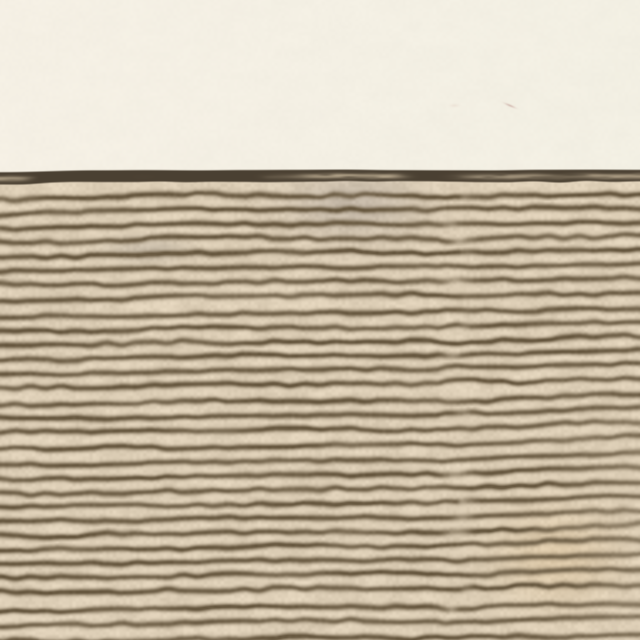
Give the GLSL for this texture, as a WebGL 1 fragment shader.

```glsl
precision highp float;
// Engraved panel: pale bare paper above a worn dark rule, then rows of
// wavering horizontal ink lines on tan paper. Each row has its own drift
// and wobble from value noise; soft profiles give the printed ink edge.

uniform vec2 u_resolution;

float hash(vec2 p) {
  vec3 q = fract(vec3(p.xyx) * 0.1031);
  q += dot(q, q.yzx + 33.33);
  return fract((q.x + q.y) * q.z);
}

float noise(vec2 p) {
  vec2 cell = floor(p);
  vec2 f = fract(p);
  f = f * f * (3.0 - 2.0 * f);
  return mix(mix(hash(cell), hash(cell + vec2(1.0, 0.0)), f.x),
             mix(hash(cell + vec2(0.0, 1.0)), hash(cell + 1.0), f.x), f.y);
}

// Upward bend of the rows along x, measured in row spacings.
float rowRise(float x, float row) {
  float bulge = exp(-pow((row - 18.0) / 9.0, 2.0));
  float crest = exp(-pow((x - 0.26) / 0.12, 2.0)) * exp(-max(row, 0.0) / 3.0);
  return 0.28 * smoothstep(0.0, 0.5, x) + 0.3 * crest
       + (0.12 + 0.42 * bulge) * smoothstep(0.66, 1.0, x);
}

// Uneven spacing: rows close up slowly, with a few wider gaps.
float rowSpacing(float row) {
  return -0.031 * row + 0.216 * smoothstep(7.0, 8.0, row)
       + 0.17 * smoothstep(13.0, 14.0, row) + 0.227 * smoothstep(16.0, 18.0, row)
       + 0.256 * smoothstep(27.0, 28.0, row) + 0.2 * smoothstep(29.0, 30.0, row);
}

// Hand wobble, with a short kink where the plate was joined.
float rowWobble(float x, float row) {
  float slow = noise(vec2(x * 11.0, row * 7.3 + 4.0)) - 0.5;
  float fast = noise(vec2(x * 42.0, row * 5.7 + 60.0)) - 0.5;
  float kink = smoothstep(0.68, 0.7, x) * (1.0 - smoothstep(0.7, 0.82, x));
  return 0.2 * slow + 0.2 * fast + 0.3 * kink * (hash(vec2(row, 9.0)) - 0.5);
}

float inkLines(float x, float depth) {
  float y = (depth - 0.3125) / 0.02292;
  float nearest = floor(y + rowRise(x, y) + 0.5);
  float ink = 0.0;
  for (int i = -1; i <= 1; i++) {
    float row = nearest + float(i);
    float center = row + rowSpacing(row) - rowRise(x, row) + rowWobble(x, row);
    float load = noise(vec2(x * 26.0, row * 9.1 + 20.0));
    float width = 0.19 + 0.06 * load;
    float weight = 0.84 + 0.28 * noise(vec2(x * 9.0, row * 3.7));
    // Thin ink at the lower right and along the join.
    weight *= 1.0 - 0.22 * smoothstep(0.78, 1.0, x) * smoothstep(8.0, 20.0, row);
    float join = exp(-pow((x - 0.715) / 0.022, 2.0));
    weight *= 1.0 - 0.55 * join * smoothstep(0.45, 0.8, load);
    float d = (y - center) / width;
    ink = max(ink, exp(-d * d) * weight * step(-0.5, row));
  }
  return ink;
}

void main() {
  vec2 uv = gl_FragCoord.xy / u_resolution;
  float x = uv.x;
  float depth = 1.0 - uv.y;
  float grain = noise(uv * 190.0) - 0.5;
  float mottle = noise(uv * vec2(34.0, 48.0)) - 0.5;

  // Bare paper with two faint specks.
  vec3 paper = mix(vec3(0.96, 0.94, 0.895), vec3(0.95, 0.938, 0.89), x);
  paper += 0.008 * grain + 0.008 * mottle;
  vec2 speck = vec2(x - 0.797, depth - 0.165 - 0.4 * (x - 0.797));
  paper -= vec3(0.1, 0.17, 0.16) * exp(-dot(speck * vec2(130.0, 500.0), speck * vec2(130.0, 500.0)));
  vec2 dot2 = (vec2(x, depth) - vec2(0.71, 0.165)) * vec2(150.0, 400.0);
  paper -= vec3(0.02, 0.04, 0.04) * exp(-dot(dot2, dot2));

  // Tan ground with a grey smudge near the top and a warm patch below.
  vec3 tan = vec3(0.873, 0.815, 0.72) + 0.045 * grain + 0.05 * mottle;
  vec2 smudge = (vec2(x, depth) - vec2(0.55, 0.32)) / vec2(0.1, 0.05);
  tan -= vec3(0.1, 0.09, 0.06) * exp(-dot(smudge, smudge));
  vec2 shade = (vec2(x, depth) - vec2(0.23, 0.39)) / vec2(0.06, 0.02);
  tan -= vec3(0.07, 0.06, 0.04) * exp(-dot(shade, shade));
  vec2 warm = (vec2(x, depth) - vec2(0.87, 0.87)) / vec2(0.09, 0.07);
  tan -= vec3(0.01, 0.03, 0.06) * exp(-dot(warm, warm));

  float ink = inkLines(x, depth);
  vec3 panel = mix(tan, vec3(0.43, 0.37, 0.275) + 0.03 * grain, min(ink, 1.05));

  // Top rule: dark edges around pale worn streaks.
  float top = 0.2655 + 0.003 * (1.0 - smoothstep(0.0, 0.15, x))
            + 0.0015 * (noise(vec2(x * 13.0, 2.0)) - 0.5);
  float bottom = 0.284 + 0.004 * (1.0 - smoothstep(0.0, 0.12, x))
               + 0.003 * (noise(vec2(x * 24.0, 7.0)) - 0.5);
  float rule = 1.0 - smoothstep(bottom - 0.002, bottom + 0.002, depth);
  float wear = smoothstep(0.38, 0.7, noise(vec2(x * 9.0, 31.0)))
             * (0.45 + 0.55 * noise(vec2(x * 55.0, depth * 260.0)));
  wear *= exp(-pow((depth - mix(top, bottom, 0.55)) / 0.0042, 2.0));
  vec3 ruleColor = mix(vec3(0.29, 0.25, 0.195), vec3(0.7, 0.64, 0.54), wear);
  panel = mix(panel, ruleColor, rule);

  vec3 color = mix(paper, panel, smoothstep(top - 0.002, top + 0.002, depth));
  gl_FragColor = vec4(clamp(color, 0.0, 1.0), 1.0);
}
```
